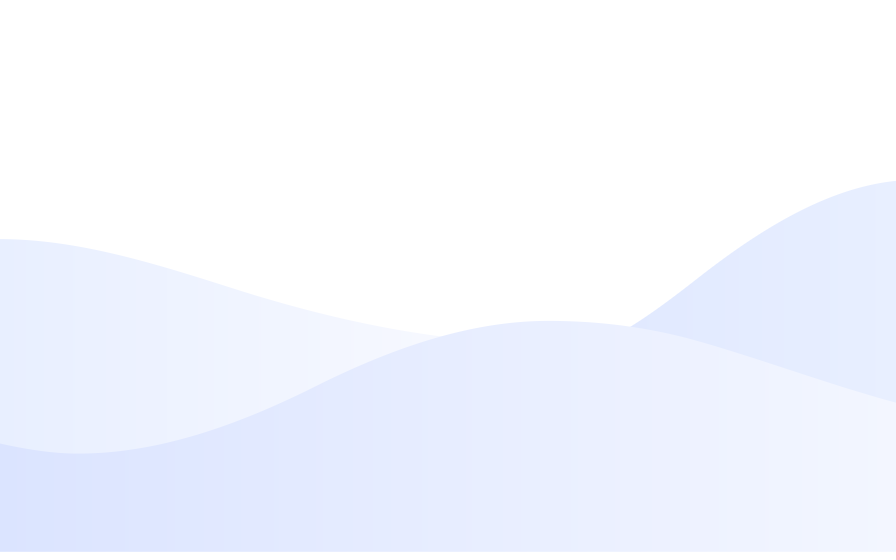
This background is drawn by a Shadertoy shader. Its source:

```glsl
const int NODES = 6;

// Smooth curve through nodes holding (x, height, slope)
float waveHeight(float x, vec3 nodes[NODES]) {
    float height = nodes[0].y;
    for (int i = 0; i < NODES - 1; i++) {
        vec3 a = nodes[i];
        vec3 b = nodes[i + 1];
        if (x < a.x) break;
        float span = b.x - a.x;
        float t = clamp((x - a.x) / span, 0.0, 1.0);
        float s = 1.0 - t;
        height = a.y * s * s * (1.0 + 2.0 * t) + b.y * t * t * (3.0 - 2.0 * t)
               + span * t * s * (a.z * s - b.z * t);
    }
    return height;
}

// Antialiased coverage below a wave, corrected for its steepness
float below(vec2 uv, vec3 nodes[NODES]) {
    float pixel = 1.0 / iResolution.y;
    float dx = 1.0 / iResolution.x;
    float height = waveHeight(uv.x, nodes);
    float rise = (waveHeight(uv.x + dx, nodes) - waveHeight(uv.x - dx, nodes)) * 0.5;
    float width = length(vec2(pixel, rise));
    return clamp((height - uv.y) / width + 0.5, 0.0, 1.0);
}

void mainImage(out vec4 fragColor, in vec2 fragCoord) {
    vec2 uv = fragCoord / iResolution.xy;

    vec3 backWave[NODES] = vec3[NODES](
        vec3(0.0, 0.573, 0.0), vec3(0.26, 0.485, -0.51), vec3(0.521, 0.394, -0.16),
        vec3(0.704, 0.417, 0.99), vec3(0.781, 0.506, 1.25), vec3(1.0, 0.677, 0.16));
    vec3 frontWave[NODES] = vec3[NODES](
        vec3(0.0, 0.208, -0.35), vec3(0.087, 0.19, 0.0), vec3(0.352, 0.31, 0.8),
        vec3(0.612, 0.427, 0.0), vec3(0.781, 0.39, -0.46), vec3(1.0, 0.281, -0.43));

    // Horizontal tints
    vec3 backLeft = mix(vec3(0.91, 0.937, 1.0), vec3(0.965, 0.973, 1.0), min(uv.x / 0.48, 1.0));
    vec3 backRight = mix(vec3(0.882, 0.914, 1.0), vec3(0.91, 0.937, 1.0),
                         clamp((uv.x - 0.7) / 0.3, 0.0, 1.0));
    vec3 backTint = mix(backLeft, backRight, smoothstep(0.5, 0.7, uv.x));
    vec3 frontTint = mix(vec3(0.859, 0.894, 1.0), vec3(0.953, 0.965, 1.0), uv.x);

    // Layers from back to front
    vec3 color = vec3(1.0);
    color = mix(color, backTint, below(uv, backWave));
    color = mix(color, frontTint, below(uv, frontWave));

    // White strip along the bottom
    float aboveStrip = clamp((uv.y - 0.0146) * iResolution.y + 0.5, 0.0, 1.0);
    color = mix(vec3(1.0), color, aboveStrip);

    fragColor = vec4(color, 1.0);
}
```
